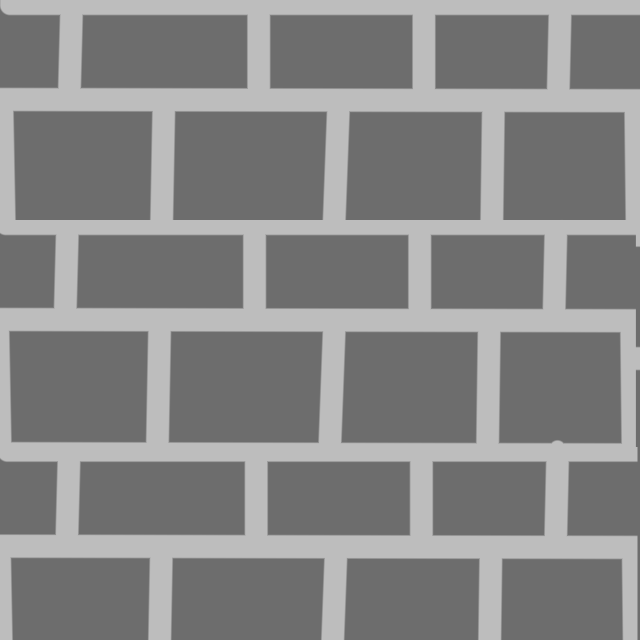
This pattern is drawn by a three.js fragment shader. Its source:

```glsl
// Flat grey brick wall: three stacked bands, each a thin course over a tall one.
// Mortar is a union of signed distances to horizontal beds and leaning joints;
// every band is shifted slightly, so its edges and worn corners show.

varying vec2 vUv;

const float SPAN = 768.0;      // layout units across the canvas
const float SOFTNESS = 1.4;    // half width of the smoothed edge
const float JOINT_HALF = 13.7;
const vec3 BRICK = vec3(0.427);
const vec3 MORTAR = vec3(0.741);

// Signed distance to the strip between two limits.
float strip(float v, float low, float high) {
  return max(low - v, v - high);
}

// Upright joint whose centre drifts by lean over the course height t = 0..1.
float joint(float x, float t, float centre, float lean) {
  return abs(x - centre - lean * t) - JOINT_HALF;
}

// Four joints of one course.
float joints(float x, float t, vec4 centres, vec4 leans) {
  vec4 d = abs(vec4(x) - centres - leans * t) - JOINT_HALF;
  return min(min(d.x, d.y), min(d.z, d.w));
}

// Top bed, rounded off at its lower left corner.
float topBed(vec2 p, float bottom, float radius) {
  vec2 q = vec2(radius - p.x, p.y - bottom + radius);
  return length(max(q, 0.0)) + min(max(q.x, q.y), 0.0) - radius;
}

// Mortar of one band, with p measured down from its upper left corner.
float bandMortar(vec2 p) {
  float sag = 1.5 * p.x / SPAN;
  float y = p.y - sag;

  // Horizontal beds and a small blob on the lowest one
  float d = topBed(p, 18.0, 12.0);
  d = min(d, strip(y, 105.5, 133.3));
  d = min(d, 266.5 - y);
  d = min(d, length(p - vec2(674.0, 274.0)) - 9.5);

  // Upright joints of the thin and tall courses
  if (y < 119.0) {
    float t = (p.y - 18.0) / 88.0;
    return min(d, joints(p.x, t, vec4(85.7, 310.5, 508.7, 672.0),
                         vec4(-2.3, 0.0, 0.0, -2.0)));
  }
  float t = (p.y - 133.0) / 133.0;
  d = min(d, joint(p.x, t, 2.5, 2.5));
  return min(d, joints(p.x, t, vec4(196.5, 406.0, 592.0, 763.0),
                       vec4(-2.5, -5.0, -1.8, 1.5)));
}

// Mortar seen past the right end of a shifted band.
float backMortar(float y) {
  return min(y - 296.0, strip(y, 416.5, 444.0));
}

void main() {
  vec2 p = vec2(vUv.x, 1.0 - vUv.y) * SPAN;

  // Band origin: unequal heights and small sideways shifts
  vec2 origin = vec2(0.0);
  if (p.y > 264.0) origin = vec2(-5.0, 264.0);
  if (p.y > 536.0) origin = vec2(-3.0, 536.0);
  vec2 local = p - origin;

  // Blend from the band to the strip behind its right end
  float front = smoothstep(SOFTNESS, -SOFTNESS, bandMortar(local));
  float back = smoothstep(SOFTNESS, -SOFTNESS, backMortar(p.y));
  float past = smoothstep(-0.7, 0.7, local.x - SPAN);
  float cover = mix(front, back, past * step(264.0, p.y));

  gl_FragColor = vec4(mix(BRICK, MORTAR, cover), 1.0);
}
```
